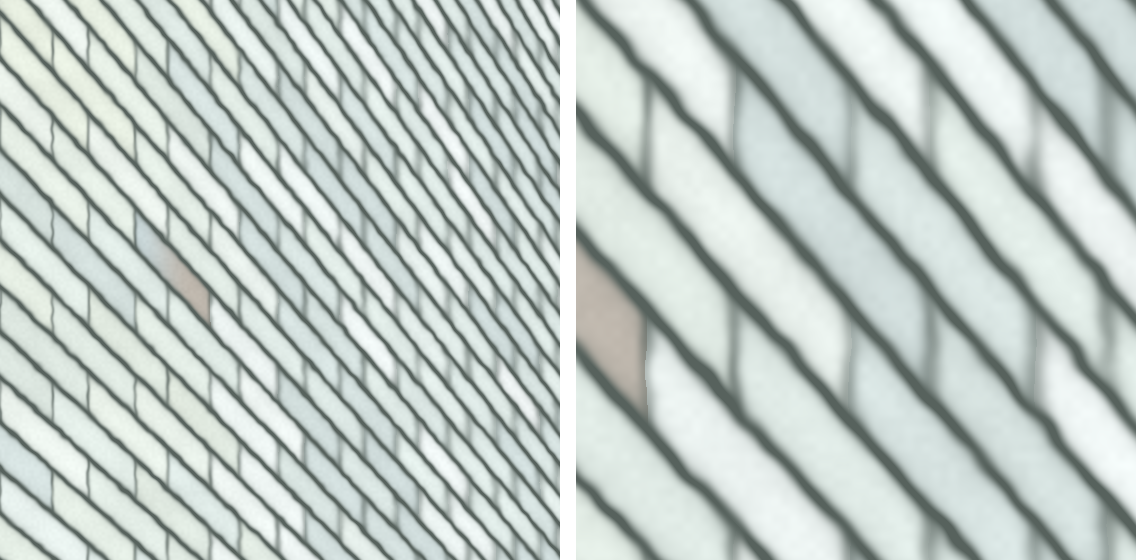
Left: the whole. Right: its middle third, enlarged.
Write a Shadertoy shader that draws this texture.

```glsl
const vec3 GLAZE = vec3(0.91, 0.955, 0.94);
const vec3 BRIGHT_GLAZE = vec3(0.98, 1.0, 1.0);
const vec3 COOL_GLAZE = vec3(0.80, 0.855, 0.86);
const vec3 WARM_GLAZE = vec3(0.94, 0.96, 0.88);
const vec3 STAIN = vec3(0.76, 0.73, 0.69);
const vec3 GROUT = vec3(0.34, 0.385, 0.365);

const float ROW_HEIGHT = 0.0814;   // vertical row pitch at the left edge
const float CONVERGENCE = 0.338;   // shrinkage across the canvas
const float ROW_SLOPE = 1.035;     // descent of the reference row
const float ROW_START = 0.307;     // its depth below the top left corner
const float COLUMN_RATE = 6.0;     // tiles per unit at the left edge
const float BOND_SHIFT = 0.58;     // joint offset of every other row

float hash(vec2 p) {
    vec3 q = fract(vec3(p.xyx) * 0.1031);
    q += dot(q, q.yzx + 33.33);
    return fract((q.x + q.y) * q.z);
}

float noise(vec2 p) {
    vec2 cell = floor(p), f = fract(p);
    f = f * f * (3.0 - 2.0 * f);
    float low = mix(hash(cell), hash(cell + vec2(1, 0)), f.x);
    float high = mix(hash(cell + vec2(0, 1)), hash(cell + vec2(1, 1)), f.x);
    return mix(low, high, f.y);
}

float softLine(float dist, float width) {
    float d = dist / width;
    return exp(-0.5 * d * d);
}

// Distance to the nearest integer
float edgeDistance(float t) {
    return abs(fract(t + 0.5) - 0.5);
}

// Per-tile glaze: mostly pale, with a few cool, warm and bright tiles
vec3 tileColor(vec2 id, vec2 p) {
    float pick = hash(id + 71.0);
    float cool = smoothstep(0.45, 1.0, pick) * 0.65;
    float bright = smoothstep(0.42, 0.05, pick) * (0.35 + 0.65 * p.x);
    float warm = hash(id + 137.0) * smoothstep(0.85, 0.1, p.x) * 0.7;
    vec3 color = mix(GLAZE, WARM_GLAZE, warm);
    color = mix(color, COOL_GLAZE, cool);
    return mix(color, BRIGHT_GLAZE, bright);
}

void mainImage(out vec4 fragColor, in vec2 fragCoord) {
    vec2 p = fragCoord / iResolution.xy;
    p.y = 1.0 - p.y;

    // Slight unevenness of the laid rows
    vec2 wobble = vec2(noise(p * 65.0), noise(p * 65.0 + 40.0)) - 0.5;
    vec2 q = p + wobble * 0.0032;

    // Receding wall coordinates
    float depth = 1.0 - CONVERGENCE * q.x;
    float pitch = ROW_HEIGHT * depth;
    float v = (q.y - ROW_START - ROW_SLOPE * q.x) / pitch;
    float row = floor(v + 0.5);
    float u = COLUMN_RATE * q.x / depth;
    u -= BOND_SHIFT * (1.0 - mod(row, 2.0));
    vec2 id = vec2(floor(u), row);

    // Tile surface, with one stained tile and cloudy glaze
    vec3 color = tileColor(id, p);
    if (id == vec2(1.0, -2.0)) {
        color = mix(COOL_GLAZE, STAIN, smoothstep(0.05, 0.75, fract(u)));
    }
    color *= 0.985 + 0.04 * (noise(p * 18.0) - 0.5);
    color += 0.025 * (noise(p * 190.0) - 0.5);

    // Long row joints, measured at right angles to their slope
    float slope = ROW_SLOPE - v * ROW_HEIGHT * CONVERGENCE;
    float rowDist = edgeDistance(v + 0.5) * pitch / sqrt(1.0 + slope * slope);
    float rowWidth = mix(0.0036, 0.0029, p.x);
    float rowWear = 0.82 + 0.28 * noise(p * 48.0 + 9.0);
    float rowLine = softLine(rowDist, rowWidth) * rowWear;
    rowLine += 0.13 * softLine(rowDist, rowWidth * 2.4);

    // Short upright joints, blurring into the distance
    float jointDist = edgeDistance(u) * depth * depth / COLUMN_RATE;
    float jointWidth = mix(0.0022, 0.0055, smoothstep(0.1, 0.9, p.x));
    float jointWear = 0.5 + 0.5 * noise(p * 34.0 + 21.0);
    float jointStrength = mix(0.78, 0.48, smoothstep(0.2, 0.8, p.x));
    float jointLine = softLine(jointDist, jointWidth) * jointWear * jointStrength;

    // Dark smudge where joints meet rows
    float smudge = softLine(jointDist, 0.007) * softLine(rowDist, 0.008) * 0.22;
    float grout = 1.0 - (1.0 - min(rowLine, 1.0)) * (1.0 - jointLine) * (1.0 - smudge);
    color = mix(color, GROUT, grout);

    fragColor = vec4(clamp(color, 0.0, 1.0), 1.0);
}
```
